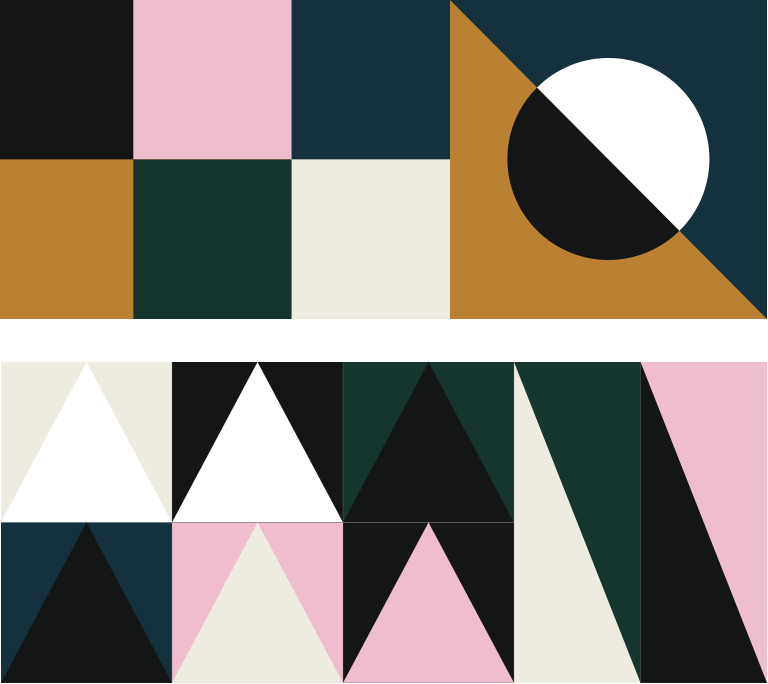
Write a Shadertoy shader that draws this background.

```glsl
// Geometric poster: a colour grid and a split disc above a band of triangle tiles.
// Flat shapes are painted back to front with signed distances; neighbours overlap
// so that joints stay closed, and faint seams are ruled over the lower band.

const vec2 SHEET = vec2(768.0, 684.0);   // layout units across the canvas, y down

const vec3 WHITE = vec3(1.0);
const vec3 BLACK = vec3(0.075, 0.086, 0.082);
const vec3 PINK  = vec3(0.933, 0.741, 0.808);
const vec3 NAVY  = vec3(0.082, 0.192, 0.239);
const vec3 OCHRE = vec3(0.733, 0.506, 0.196);
const vec3 GREEN = vec3(0.086, 0.208, 0.184);
const vec3 CREAM = vec3(0.933, 0.925, 0.882);
const vec3 SEAM  = vec3(0.49);

const vec2  GRID_ORIGIN = vec2(-25.0, 0.0);
const vec2  GRID_CELL   = vec2(158.3, 159.4);
const vec2  GRID_END    = vec2(450.0, 319.0);
const vec2  DISC_PANEL_END = vec2(767.0, 319.0);
const vec2  DISC_CENTER = vec2(608.4, 159.0);
const float DISC_RADIUS = 101.0;

const vec2  TILE_ORIGIN = vec2(1.0, 362.0);
const vec2  TILE_SIZE   = vec2(171.0, 160.4);
const vec2  TILES_END   = vec2(514.0, 682.8);
const vec2  SAIL_SIZE   = vec2(126.5, 320.8);
const float SEAM_HALF_WIDTH = 0.5;
const float SEAM_OPACITY    = 0.32;

// Colours run left to right, then down
const vec3 GRID_COLORS[6] = vec3[6](BLACK, PINK, NAVY, OCHRE, GREEN, CREAM);
const vec3 TILE_COLORS[6] = vec3[6](CREAM, BLACK, GREEN, NAVY, PINK, BLACK);
const vec3 PEAK_COLORS[6] = vec3[6](WHITE, WHITE, BLACK, BLACK, CREAM, PINK);
const vec3 SAIL_LOWER[2]  = vec3[2](CREAM, BLACK);
const vec3 SAIL_UPPER[2]  = vec3[2](GREEN, PINK);

float boxDistance(vec2 p, vec2 lo, vec2 hi) {
    vec2 d = max(lo - p, p - hi);
    return max(d.x, d.y);
}

// Negative on the lower left of the diagonal falling from start by span
float diagonalDistance(vec2 p, vec2 start, vec2 span) {
    vec2 q = p - start;
    return (q.x * span.y - q.y * span.x) / length(span);
}

// Isosceles triangle filling a tile, apex at the top centre
float peakDistance(vec2 p, vec2 corner, vec2 size) {
    vec2 q = p - corner - vec2(0.5 * size.x, 0.0);
    float side = diagonalDistance(vec2(abs(q.x), q.y), vec2(0.0), size * vec2(0.5, 1.0));
    return max(side, q.y - size.y);
}

float coverage(float d, float pixel) {
    return clamp(0.5 - d / pixel, 0.0, 1.0);
}

void mainImage(out vec4 fragColor, in vec2 fragCoord) {
    vec2 uv = fragCoord / iResolution.xy;
    vec2 p = vec2(uv.x, 1.0 - uv.y) * SHEET;
    float pixel = SHEET.y / iResolution.y;
    vec3 color = WHITE;

    // Colour grid, each cell reaching the far corner until covered by the next
    for (int i = 0; i < 6; i++) {
        vec2 corner = GRID_ORIGIN + vec2(i % 3, i / 3) * GRID_CELL;
        color = mix(color, GRID_COLORS[i], coverage(boxDistance(p, corner, GRID_END), pixel));
    }

    // Panel and disc split by one diagonal
    vec2 panelStart = vec2(GRID_END.x, 0.0);
    float lower = coverage(diagonalDistance(p, panelStart, DISC_PANEL_END - panelStart), pixel);
    float panel = coverage(boxDistance(p, panelStart - vec2(0.0, 2.0), DISC_PANEL_END), pixel);
    float disc = coverage(length(p - DISC_CENTER) - DISC_RADIUS, pixel);
    color = mix(color, mix(NAVY, OCHRE, lower), panel);
    color = mix(color, mix(WHITE, BLACK, lower), disc);

    // Triangle tiles
    for (int i = 0; i < 6; i++) {
        vec2 corner = TILE_ORIGIN + vec2(i % 3, i / 3) * TILE_SIZE;
        color = mix(color, TILE_COLORS[i], coverage(boxDistance(p, corner, TILES_END), pixel));
        color = mix(color, PEAK_COLORS[i], coverage(peakDistance(p, corner, TILE_SIZE), pixel));
    }

    // Tall sails
    vec2 bandEnd = vec2(TILES_END.x + 2.0 * SAIL_SIZE.x, TILES_END.y);
    for (int i = 0; i < 2; i++) {
        vec2 corner = vec2(TILES_END.x + float(i) * SAIL_SIZE.x, TILE_ORIGIN.y);
        float sail = coverage(diagonalDistance(p, corner, SAIL_SIZE), pixel);
        vec3 paint = mix(SAIL_UPPER[i], SAIL_LOWER[i], sail);
        color = mix(color, paint, coverage(boxDistance(p, corner, bandEnd), pixel));
    }

    // Hairline seams between the lower tiles
    float seam = max(abs(p.y - TILE_ORIGIN.y - TILE_SIZE.y) - SEAM_HALF_WIDTH, p.x - TILES_END.x);
    for (int i = 1; i <= 4; i++) {
        float x = i < 4 ? TILE_ORIGIN.x + float(i) * TILE_SIZE.x : TILES_END.x + SAIL_SIZE.x;
        seam = min(seam, abs(p.x - x) - SEAM_HALF_WIDTH);
    }
    float band = boxDistance(p, TILE_ORIGIN, bandEnd);
    color = mix(color, SEAM, SEAM_OPACITY * coverage(max(seam, band), pixel));

    fragColor = vec4(color, 1.0);
}
```
